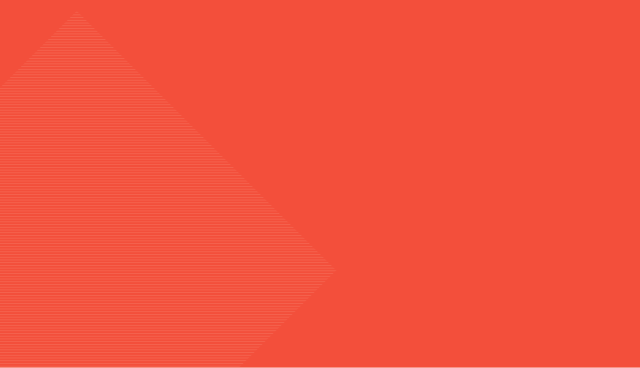
Write a WebGL 2 fragment shader that draws this background.

```glsl
#version 300 es
precision highp float;
// A flat coral field with a large diamond of hairlines at the lower left.
// The diamond is a Manhattan-distance shape; its horizontal lines repeat by
// floor and fract, and are averaged over each pixel so they stay even.

uniform vec2 u_resolution;
out vec4 fragColor;

// Area of the repeating lines from 0 to t, where each period has length 1.
float lineArea(float t, float width) {
    return floor(t) * width + min(fract(t), width);
}

// Share of a pixel of the given size that is covered by lines.
float lineCoverage(float t, float width, float size) {
    return (lineArea(t + 0.5 * size, width) - lineArea(t - 0.5 * size, width)) / size;
}

// Signed distance to a square standing on its corner.
float diamondDistance(vec2 p, float radius) {
    return (abs(p.x) + abs(p.y) - radius) * 0.70711;
}

void main() {
    // Canvas height is one unit.
    vec2 p = gl_FragCoord.xy / u_resolution.y;
    float pixel = 1.0 / u_resolution.y;

    vec3 coral = vec3(0.953, 0.310, 0.230);
    vec3 paleCoral = vec3(0.960, 0.405, 0.326);
    vec3 paleEdge = vec3(0.98, 0.80, 0.77);

    // Diamond filled with fine horizontal lines, counted down from its apex.
    float edge = diamondDistance(p - vec2(0.2086, 0.2653), 0.705);
    float inside = 1.0 - smoothstep(-0.7 * pixel, 0.7 * pixel, edge);
    float period = 0.0074;
    float lines = lineCoverage((0.968 - p.y) / period, 0.27, pixel / period);
    vec3 color = mix(coral, paleCoral, inside * lines);

    // Thin pale rim along the bottom of the canvas.
    float rim = clamp((0.0015 - p.y) / pixel + 0.5, 0.0, 1.0);
    color = mix(color, paleEdge, rim);

    fragColor = vec4(color, 1.0);
}
```
